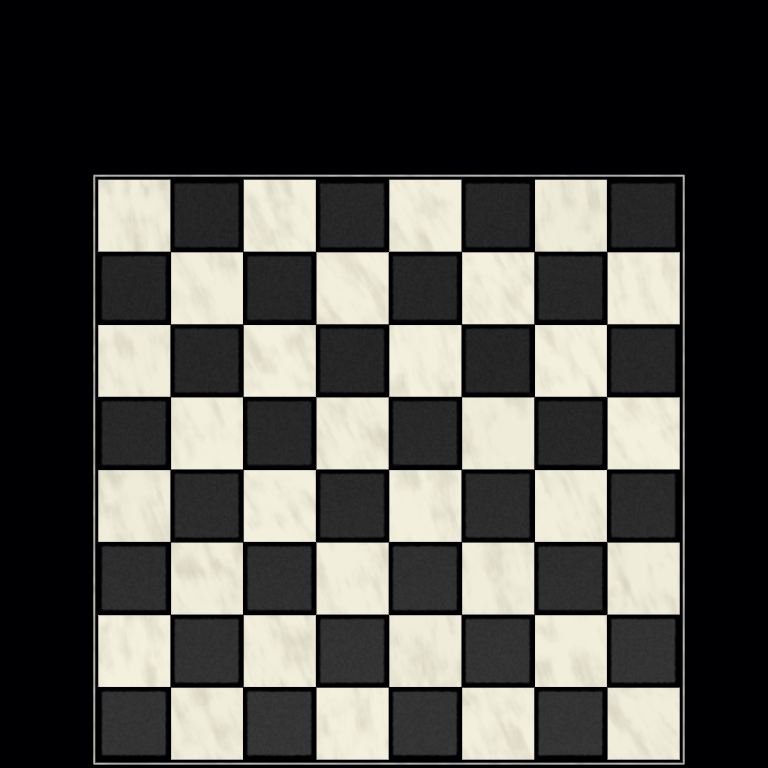
Write a three.js fragment shader that draws this pattern.

```glsl
// An eight by eight board of mottled ivory and charcoal squares on black.
// Box distances shape the frame and bevelled dark squares; stretched noise,
// shifted and turned per square, gives each ivory square its own grain.
varying vec2 vUv;

const vec2 BOARD_CENTER = vec2(0.5065, 0.3884);
const vec2 BOARD_HALF = vec2(0.3790, 0.3780);
const float SQUARES = 8.0;
const float SOFTNESS = 0.0011;
const float FRAME_OFFSET = 0.0048;
const float FRAME_HALF_WIDTH = 0.0013;
const float RIM_WIDTH = 0.0058;
const float RIM_SOFTNESS = 0.0020;
const float INNER_RADIUS = 0.0025;
const vec2 RIM_SHIFT = vec2(-0.0006, 0.0004);
const float LIGHT_INSET = 0.0004;

const vec3 BLACK = vec3(0.0, 0.0, 0.008);
const vec3 IVORY = vec3(0.945, 0.935, 0.860);
const vec3 IVORY_STAIN = vec3(0.840, 0.825, 0.750);
const vec3 CHARCOAL_TOP = vec3(0.150);
const vec3 CHARCOAL_BOTTOM = vec3(0.205);
const vec3 FRAME_COLOR = vec3(0.70, 0.70, 0.68);

float hash(vec2 p) {
  vec3 q = fract(vec3(p.xyx) * 0.1031);
  q += dot(q, q.yzx + 33.33);
  return fract((q.x + q.y) * q.z);
}

float noise(vec2 p) {
  vec2 i = floor(p);
  vec2 f = fract(p);
  f = f * f * (3.0 - 2.0 * f);
  float low = mix(hash(i), hash(i + vec2(1.0, 0.0)), f.x);
  float high = mix(hash(i + vec2(0.0, 1.0)), hash(i + 1.0), f.x);
  return mix(low, high, f.y);
}

float fbm(vec2 p) {
  float sum = 0.0;
  float weight = 0.5;
  for (int i = 0; i < 4; i++) {
    sum += weight * noise(p);
    p = p * 2.03 + 17.0;
    weight *= 0.5;
  }
  return sum / 0.9375;
}

float boxDistance(vec2 p, vec2 halfSize) {
  vec2 d = abs(p) - halfSize;
  return length(max(d, 0.0)) + min(max(d.x, d.y), 0.0);
}

float coverage(float d, float softness) {
  return 1.0 - smoothstep(-softness, softness, d);
}

// Ivory: slanted streaks over soft stains, varied by square
vec3 ivory(vec2 local, vec2 id) {
  float seed = hash(id + 5.0);
  vec2 offset = vec2(seed, hash(id + 23.0)) * 90.0 + 10.0;
  float angle = mix(-0.55, -0.10, seed);
  vec2 turned = mat2(cos(angle), sin(angle), -sin(angle), cos(angle)) * local;
  float streaks = fbm(turned * vec2(8.0, 2.2) + offset);
  float stains = fbm(local * 4.0 + offset.yx);
  float wear = smoothstep(0.38, 0.85, 0.6 * streaks + 0.4 * stains);
  vec3 color = mix(IVORY, IVORY_STAIN, wear * 0.85);
  return color + (hash(id + 41.0) - 0.5) * 0.02;
}

// Charcoal: fine grain, fading lighter toward the foot of the board
vec3 charcoal(vec2 boardUv, vec2 local, vec2 id) {
  vec3 color = mix(CHARCOAL_BOTTOM, CHARCOAL_TOP, smoothstep(0.0, 0.75, boardUv.y));
  float grain = noise(local * 38.0 + id * 40.0 + 20.0) - 0.5;
  return color + grain * 0.028 + (hash(id + 61.0) - 0.5) * 0.012;
}

void main() {
  vec2 p = vUv - BOARD_CENTER;
  vec2 boardUv = p / (2.0 * BOARD_HALF) + 0.5;
  vec2 id = clamp(floor(boardUv * SQUARES), 0.0, SQUARES - 1.0);
  vec2 local = boardUv * SQUARES - id - 0.5;
  vec2 cellHalf = BOARD_HALF / SQUARES;
  vec2 cellPoint = local * 2.0 * cellHalf;
  vec3 color = BLACK;

  // Squares, with the lower left one dark
  if (mod(id.x + id.y, 2.0) < 0.5) {
    vec2 innerHalf = cellHalf - RIM_WIDTH - INNER_RADIUS;
    float inner = boxDistance(cellPoint - RIM_SHIFT, innerHalf) - INNER_RADIUS;
    inner += (noise(vUv * 260.0) - 0.5) * 0.0009;
    color = mix(color, charcoal(boardUv, local, id), coverage(inner, RIM_SOFTNESS));
  } else {
    float edge = boxDistance(cellPoint, cellHalf - LIGHT_INSET);
    color = mix(color, ivory(local, id), coverage(edge, SOFTNESS));
  }

  // Thin frame, separated from the squares by a black gap
  float frame = abs(boxDistance(p, BOARD_HALF + FRAME_OFFSET)) - FRAME_HALF_WIDTH;
  vec3 frameColor = FRAME_COLOR + (noise(vUv * 90.0) - 0.5) * 0.12;
  color = mix(color, frameColor, coverage(frame, SOFTNESS));

  gl_FragColor = vec4(color, 1.0);
}
```
